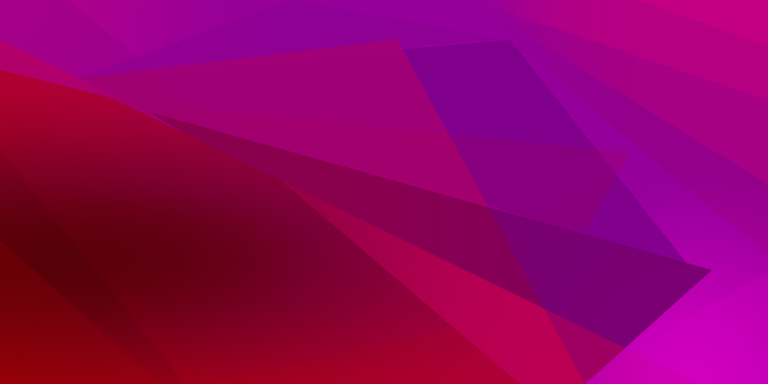
Give the GLSL for this background, as a Shadertoy shader.

```glsl
const vec3 VIOLET    = vec3(0.58, 0.00, 0.60);
const vec3 INDIGO    = vec3(0.48, 0.00, 0.53);
const vec3 MAGENTA   = vec3(0.80, 0.00, 0.50);
const vec3 FUCHSIA   = vec3(0.82, 0.00, 0.74);
const vec3 ORCHID    = vec3(0.70, 0.00, 0.54);
const vec3 PLUM      = vec3(0.58, 0.00, 0.52);
const vec3 BERRY     = vec3(0.64, 0.00, 0.45);
const vec3 WINE      = vec3(0.53, 0.00, 0.29);
const vec3 DEEP_PLUM = vec3(0.46, 0.00, 0.44);
const vec3 ROSE      = vec3(0.74, 0.00, 0.34);
const vec3 CRIMSON   = vec3(0.69, 0.00, 0.03);
const vec3 MAROON    = vec3(0.36, 0.00, 0.00);

// Corners shared by several sheets, on a canvas two wide and one high
const vec2 LEFT_TIP  = vec2(0.208, 0.797);
const vec2 FAN_TIP   = vec2(1.224, 1.000);
const vec2 PEAK      = vec2(1.328, 0.896);
const vec2 FOOT      = vec2(1.523, 0.000);
const vec2 RIGHT_TIP = vec2(1.854, 0.297);
const vec2 SHEET_TOP = vec2(1.034, 0.898);
const vec2 RED_BEND  = vec2(0.286, 0.747);

// Smooth half plane: 1 to the left of the line from a to b
float leftOf(vec2 p, vec2 a, vec2 b) {
    vec2 along = normalize(b - a), rel = p - a;
    float w = 0.75 / iResolution.y;
    return smoothstep(-w, w, along.x * rel.y - along.y * rel.x);
}

// Triangle with counterclockwise corners
float triangle(vec2 p, vec2 a, vec2 b, vec2 c) {
    return leftOf(p, a, b) * leftOf(p, b, c) * leftOf(p, c, a);
}

float glow(vec2 p, vec2 centre, float radius) {
    return 1.0 - smoothstep(0.0, radius, length(p - centre));
}

// Violet ground with soft corner lights and the fan on the right
vec3 backdrop(vec2 p, float leftShade) {
    vec3 col = mix(VIOLET, ORCHID, glow(p, vec2(0.0, 1.0), 0.75));
    col = mix(col, PLUM, 0.45 * leftShade);
    col = mix(col, VIOLET * 0.93, 0.5 * triangle(p, LEFT_TIP, vec2(1.3, 0.9), vec2(0.76, 1.0)));

    float fanLow  = leftOf(p, PEAK, vec2(2.0, 0.336));
    float fanMid  = leftOf(p, FAN_TIP, vec2(2.0, 0.52));
    float fanHigh = leftOf(p, FAN_TIP, vec2(2.0, 0.74));
    float fanTop  = leftOf(p, vec2(1.66, 1.0), vec2(2.0, 0.88));
    float toRight = smoothstep(1.2, 1.7, p.x);
    col = mix(col, PLUM, 0.75 * fanLow * toRight);
    col = mix(col, mix(PLUM, MAGENTA, 0.4), 0.8 * fanMid * toRight);
    col = mix(col, MAGENTA, 0.4 * fanHigh * smoothstep(1.2, 1.5, p.x));
    col = mix(col, MAGENTA, 0.6 * fanTop);

    col = mix(col, FUCHSIA, glow(p, vec2(1.8, 0.0), 0.6));
    return mix(col, FUCHSIA, 0.25 * leftOf(p, vec2(2.0, 0.297), vec2(1.51, 0.0)));
}

// Red ground: dark core, brighter rim, bluer toward the upper right
vec3 redGround(vec2 p, float leftShade) {
    float rim = smoothstep(0.0, 0.8, length((p - vec2(0.22, 0.33)) * vec2(0.5, 1.6)));
    vec3 col = mix(MAROON, CRIMSON, rim);
    col.b += (0.15 * p.x + 0.2 * p.y) * mix(0.45, 1.0, smoothstep(0.0, 0.4, rim));

    // Faint folds
    col *= 1.0 - 0.07 * leftOf(p, vec2(0.48, 0.0), vec2(0.0, 0.61));
    col = mix(col, CRIMSON, 0.18 * leftOf(p, vec2(0.417, 0.0), vec2(0.0, 0.375)));
    col = mix(col, CRIMSON, 0.10 * leftOf(p, vec2(1.42, 0.193), vec2(0.52, 0.0)));
    float lit = (1.0 - leftShade) * smoothstep(0.5, 1.5, p.x);
    return mix(col, ROSE, 0.2 * (1.0 - leftShade) + 0.7 * lit);
}

void mainImage(out vec4 fragColor, in vec2 fragCoord) {
    vec2 p = vec2(2.0, 1.0) * fragCoord / iResolution.xy;

    // Long diagonal shared by the violet and red parts
    float leftShade = leftOf(p, vec2(1.354, 0.0), vec2(0.18, 1.0));
    vec3 col = backdrop(p, leftShade);

    // Translucent sheets
    float indigoSheet = triangle(p, LEFT_TIP, vec2(1.8, 0.3), PEAK);
    col = mix(col, INDIGO, 0.8 * indigoSheet);
    float berrySheet = triangle(p, LEFT_TIP, FOOT, SHEET_TOP);
    col = mix(col, BERRY, 0.9 * berrySheet);
    float roseSheet = triangle(p, vec2(0.339, 0.732), vec2(1.42, 0.205), vec2(1.641, 0.604));
    col = mix(col, BERRY, 0.25 * roseSheet);
    col.b -= 0.03 * roseSheet;
    col = mix(col, BERRY * 0.95, 0.4 * leftShade * berrySheet);

    // Dark band, more violet past the edge of the berry sheet
    float pastSheet = leftOf(p, FOOT, SHEET_TOP);
    pastSheet = 1.0 - pastSheet;
    vec3 bandCol = mix(WINE, DEEP_PLUM, 0.35 * smoothstep(0.8, 1.5, p.x) + 0.6 * pastSheet);
    col = mix(col, bandCol, 0.93 * triangle(p, vec2(0.39, 0.708), FOOT, RIGHT_TIP));

    // Pink sliver on the left
    float sliver = leftOf(p, vec2(0.339, 0.732), vec2(0.0, 0.896));
    col = mix(col, ROSE, 0.6 * sliver * (1.0 - smoothstep(0.15, 0.42, p.x)));

    // Red ground, thinner beyond the sheet and the band
    float redMask = leftOf(p, RED_BEND, vec2(0.0, 0.818)) * leftOf(p, vec2(1.82, 0.0), RED_BEND);
    float insideBand = leftOf(p, FOOT, RIGHT_TIP);
    float cover = mix(0.12, mix(1.0, 0.55, pastSheet), insideBand);
    col = mix(col, redGround(p, leftShade), redMask * cover);

    fragColor = vec4(col, 1.0);
}
```
